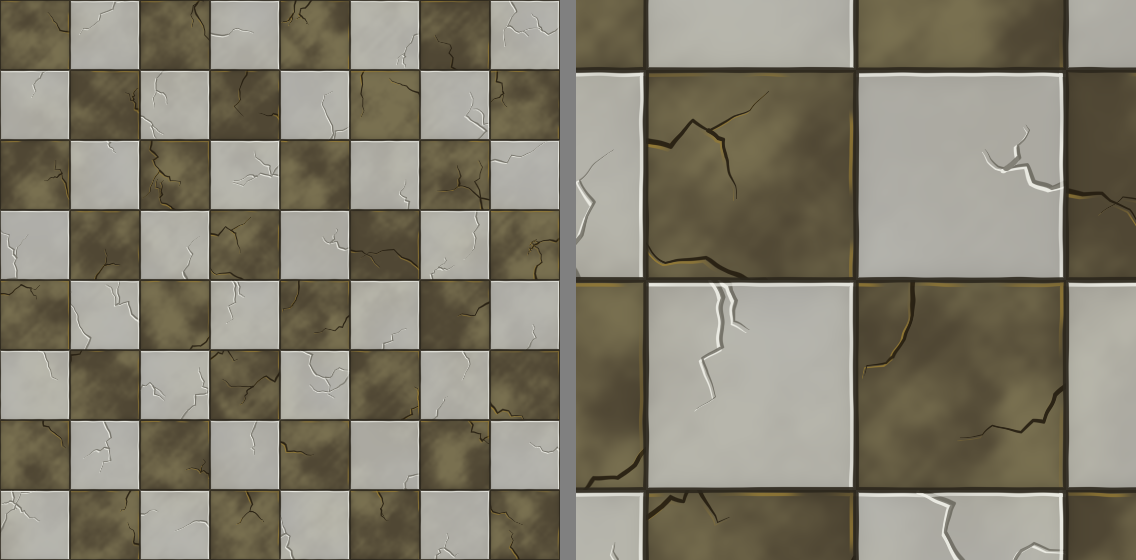
Left, the full canvas; right, a detail of the centre.
Give the GLSL for this texture, as a WebGL 1 fragment shader.

```glsl
precision highp float;
uniform vec2 u_resolution;

const float TILES = 8.0;
const float JOINT_WIDTH = 0.013;   // widths are fractions of one tile
const float BEVEL_INSET = 0.023;
const float BEVEL_WIDTH = 0.008;
const float CRACK_WIDTH = 0.013;
const float CRACK_JITTER = 1.9;
const float GLINT_OFFSET = 0.013;
const float SECOND_CRACK_CHANCE = 0.5;
const float FORK_CHANCE = 0.45;
const float QUARTER_TURN = 1.5707963;

const vec3 STONE_SHADE = vec3(0.66, 0.65, 0.61);
const vec3 STONE_LIGHT = vec3(0.725, 0.72, 0.67);
const vec3 STONE_COOL = vec3(0.70, 0.70, 0.69);
const vec3 STONE_CRACK = vec3(0.38, 0.37, 0.33);
const vec3 STONE_GLINT = vec3(0.94, 0.94, 0.91);
const vec3 BRONZE_SHADE = vec3(0.315, 0.28, 0.205);
const vec3 BRONZE_LIGHT = vec3(0.475, 0.44, 0.315);
const vec3 BRONZE_CRACK = vec3(0.14, 0.11, 0.06);
const vec3 BRONZE_GLINT = vec3(0.60, 0.49, 0.20);
const vec3 JOINT_COLOR = vec3(0.17, 0.15, 0.11);

float hash(vec2 p) {
  vec3 q = fract(p.xyx * 0.1031);
  q += dot(q, q.yzx + 33.33);
  return fract((q.x + q.y) * q.z);
}

float noise(vec2 p) {
  vec2 i = floor(p), f = fract(p);
  f = f * f * (3.0 - 2.0 * f);
  return mix(mix(hash(i), hash(i + vec2(1.0, 0.0)), f.x),
             mix(hash(i + vec2(0.0, 1.0)), hash(i + 1.0), f.x), f.y);
}

float clouds(vec2 p) {
  float sum = 0.0, gain = 0.53;
  for (int i = 0; i < 4; i++) {
    sum += gain * noise(p);
    p = p * 2.03 + 17.0;
    gain *= 0.5;
  }
  return sum;
}

// Distance to a tapering jagged walk; also returns a point to fork from
float crack(vec2 p, vec2 start, float heading, float stride, float seed, out vec2 fork) {
  float d = 1.0;
  vec2 a = start;
  fork = start;
  for (int i = 0; i < 7; i++) {
    float n = float(i);
    float turn = heading + CRACK_JITTER * (hash(vec2(seed, n)) - 0.5);
    vec2 leg = stride * (0.5 + hash(vec2(n + 19.0, seed))) * vec2(cos(turn), sin(turn));
    float t = clamp(dot(p - a, leg) / dot(leg, leg), 0.0, 1.0);
    float width = CRACK_WIDTH * (1.0 - 0.95 * (n + t) / 7.0);
    d = min(d, length(p - a - leg * t) - width);
    a += leg;
    if (i == 3) fork = a;
  }
  return d;
}

// Cracks enter from random sides of the tile, some with a branch
float cracks(vec2 p, float seed) {
  float d = 1.0;
  for (int k = 0; k < 2; k++) {
    float s = seed + 71.0 * float(k);
    if (k == 1 && hash(vec2(s, 31.0)) > SECOND_CRACK_CHANCE) break;
    float angle = QUARTER_TURN * floor(4.0 * hash(vec2(s, 41.0)));
    vec2 inward = vec2(cos(angle), sin(angle));
    vec2 along = vec2(-inward.y, inward.x);
    vec2 start = 0.5 - 0.5 * inward + along * 0.8 * (hash(vec2(s, 43.0)) - 0.5);
    float heading = angle + 1.6 * (hash(vec2(s, 47.0)) - 0.5);
    float stride = mix(0.045, 0.135, hash(vec2(s, 53.0)));
    vec2 fork, tip;
    d = min(d, crack(p, start, heading, stride, s, fork));
    float branch = hash(vec2(s, 59.0));
    if (branch < FORK_CHANCE) {
      float side = branch < 0.5 * FORK_CHANCE ? -1.0 : 1.0;
      d = min(d, crack(p, fork, heading + side, 0.5 * stride, s + 300.0, tip));
    }
  }
  return d;
}

float stroke(float d, float aa) {
  return 1.0 - smoothstep(-aa, aa, d);
}

void main() {
  vec2 grid = gl_FragCoord.xy / u_resolution * TILES;
  float aa = 0.7 * TILES / min(u_resolution.x, u_resolution.y);
  vec2 cell = mod(floor(grid), TILES);
  vec2 p = fract(grid);
  float seed = cell.x + TILES * cell.y + 3.0;
  float dark = mod(cell.x + cell.y, 2.0);
  vec2 shift = 9.0 * vec2(seed, hash(vec2(seed, 5.0)));

  // Mottled surface with diagonal brush strokes
  float mottle = clouds(p * 2.2 + shift);
  float brush = noise(vec2((p.x + p.y) * 2.5, (p.x - p.y) * 11.0) + shift) - 0.5;
  float tone = smoothstep(0.2, 0.8, mottle + 0.12 * brush + 0.2 * (hash(vec2(seed, 7.0)) - 0.5));
  vec3 stone = mix(STONE_SHADE, STONE_LIGHT, tone);
  stone = mix(stone, STONE_COOL, 0.7 * noise(p * 1.5 + shift + 40.0));
  vec3 color = mix(stone, mix(BRONZE_SHADE, BRONZE_LIGHT, tone), dark);

  // Soft shading towards the rim
  vec2 rim = min(p, 1.0 - p);
  float edge = min(rim.x, rim.y);
  color *= 1.0 - mix(0.07, 0.16, dark) * exp(-edge * 22.0);

  // Cracks, lit on their lower left wall
  float wear = noise(p * 5.0 + shift + 80.0);
  float shine = mix(0.9, 0.85 * smoothstep(0.25, 0.8, wear), dark);
  vec3 glint = mix(STONE_GLINT, BRONZE_GLINT, dark);
  vec2 bent = p + 0.022 * (vec2(noise(p * 13.0 + shift), noise(p * 13.0 - shift)) - 0.5);
  color = mix(color, glint, shine * stroke(cracks(bent + GLINT_OFFSET, seed), aa));
  color = mix(color, mix(STONE_CRACK, BRONZE_CRACK, dark),
              mix(0.75, 0.9, dark) * stroke(cracks(bent, seed), aa));

  // Worn bevel along the top and right
  float wobble = 0.008 * (noise(p * 9.0 + shift) - 0.5);
  vec2 bevel = abs(1.0 - p - BEVEL_INSET + wobble) - BEVEL_WIDTH;
  float bevelShine = mix(0.55 + 0.4 * wear, 0.75 * smoothstep(0.35, 0.85, wear), dark);
  color = mix(color, glint, bevelShine * stroke(min(bevel.x, bevel.y), aa));

  // Dark joints between tiles
  color = mix(color, JOINT_COLOR, 0.9 * stroke(edge - JOINT_WIDTH + 0.5 * wobble, aa));
  gl_FragColor = vec4(color, 1.0);
}
```
